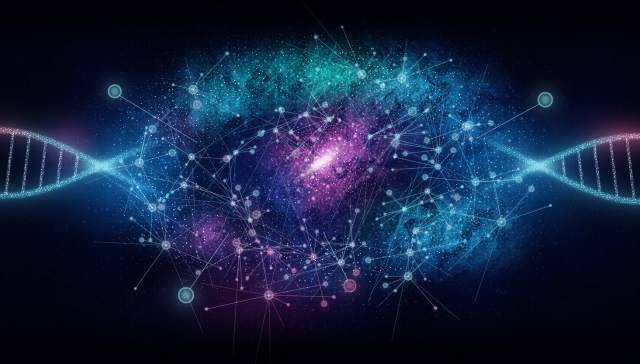
Write a Shadertoy shader that draws this background.

```glsl
vec2 hash2(vec2 p) {
    vec3 q = fract(vec3(p.xyx) * vec3(.1031, .1030, .0973));
    q += dot(q, q.yzx + 33.33);
    return fract((q.xx + q.yz) * q.zy);
}

float glow(vec2 p, vec2 center, vec2 size) {
    vec2 d = (p - center) / size;
    return exp(-dot(d, d));
}

// Layered, warped sines for the nebula
float clouds(vec2 p) {
    float sum = .5, amp = .3;
    for (int i = 0; i < 5; i++) {
        p = mat2(.8, .6, -.6, .8) * p * 1.9 + 1.3;
        sum += amp * sin(p.x + 1.6 * sin(p.y));
        amp *= .65;
    }
    return clamp(sum, 0., 1.2);
}

// Cell borders form a fine net, cell points shine
float web(vec2 p) {
    vec2 cell = floor(p), nearest = vec2(9.);
    for (int i = 0; i < 9; i++) {
        vec2 id = cell + vec2(i % 3, i / 3) - 1.;
        float d = length(id + hash2(id + 70.) - p);
        nearest = d < nearest.x ? vec2(d, nearest.x) : vec2(nearest.x, min(nearest.y, d));
    }
    return .6 * smoothstep(.16, 0., nearest.y - nearest.x) + smoothstep(.3, .05, nearest.x);
}

// One jittered spark per cell
float sparks(vec2 p, float scale) {
    p *= scale;
    vec2 id = floor(p);
    float d = length(fract(p) - mix(vec2(.25), vec2(.75), hash2(id + 150.)));
    float power = pow(hash2(id + 310.).x, 3.5);
    return power * (smoothstep(.17, 0., d) + .3 * smoothstep(.25, 0., d));
}

float thread(vec2 p, vec2 a, vec2 b) {
    vec2 ab = b - a;
    float t = clamp(dot(p - a, ab) / dot(ab, ab), 0., 1.);
    return smoothstep(.0026, 0., length(p - a - ab * t));
}

float bubble(vec2 p, vec2 center, float radius) {
    float d = length(p - center);
    return .7 * smoothstep(.004, 0., abs(d - radius)) + .5 * smoothstep(radius + .002, radius * .2, d)
         + .18 * exp(-d * d / (radius * radius * 4.));
}

// Mirrored double helix entering from both sides
vec3 helix(vec2 p) {
    float t = abs(p.x) - .6;
    float y = p.y - .044 + .03 * t * sign(p.x);
    float wave = .09 * sin(5.6 * t);
    float d = min(abs(y - wave), abs(y + wave)) / sqrt(1. + .25 * pow(cos(5.6 * t), 2.));
    float fade = smoothstep(-.2, .0, t);
    float grain = .3 + 1.4 * sparks(p, 130.) + .9 * web(p * 90.);
    vec3 tint = mix(vec3(.3, .8, .95), vec3(.9, .6, .75), smoothstep(.1, .28, t) * smoothstep(-.02, .08, y));
    vec3 col = tint * fade * (grain * smoothstep(.012, .002, d) + .4 * exp(-d * 45.));
    float rung = abs(fract((t + .12 * y) / .046) - .5) * .046;
    float inside = smoothstep(0., .008, abs(wave) - abs(y)) * smoothstep(.035, .07, t);
    col += vec3(.6, .7, .77) * inside * grain * smoothstep(.006, .001, rung);
    col += vec3(.45, .8, .9) * glow(vec2(t, y), vec2(0), vec2(.045, .016));
    return col + vec3(.02, .2, .4) * glow(vec2(t, y), vec2(-.04, -.02), vec2(.17, .12));
}

void mainImage(out vec4 fragColor, in vec2 fragCoord) {
    vec2 p = (fragCoord - .5 * iResolution.xy) / iResolution.y;
    float mist = clouds(p * 5.), detail = clouds(p * 19. + mist * 2.);
    float net = web(p * 58.);

    // Deep space and broad haze
    vec3 col = vec3(.006, .009, .05);
    col += vec3(.012, .045, .2) * glow(p, vec2(0, .02), vec2(.66, .33)) * (.5 + mist);
    col += vec3(.13, .01, .07) * glow(p, vec2(-.17, -.31), vec2(.19, .1));
    col += vec3(.25, .04, .1) * (glow(p, vec2(-.69, .1), vec2(.06)) + glow(p, vec2(.82, .12), vec2(.08, .05)));

    // Colored ring around a dark gap
    float r = length((p - vec2(0, .045)) / vec2(.46, .265));
    float ring = exp(-pow((r - 1.) / .26, 2.));
    vec3 hue = mix(vec3(.03, .27, .5), vec3(.02, .5, .48), glow(p, vec2(.02, .3), vec2(.25, .17)));
    hue = mix(hue, vec3(.15, .12, .35), glow(p, vec2(-.17, -.2), vec2(.22, .11)));
    col += hue * ring * (.2 + .75 * mist * detail + .4 * net);
    vec3 clumps = vec3(.08, .6, .75) * (glow(p, vec2(-.27, .22), vec2(.1, .07)) + glow(p, vec2(.29, -.12), vec2(.13, .07)));
    clumps += vec3(.05, .72, .64) * glow(p, vec2(.02, .285), vec2(.22, .06));
    clumps += vec3(.08, .42, .7) * (glow(p, vec2(.27, .23), vec2(.14, .08)) + glow(p, vec2(.42, -.14), vec2(.11, .08)));
    clumps += vec3(.5, .12, .36) * (glow(p, vec2(-.31, -.14), vec2(.07, .05)) + .7 * glow(p, vec2(-.4, .15), vec2(.06, .05)));
    col += clumps * (.1 + .75 * detail + .4 * net);

    // Tilted galaxy and bright core
    vec2 d = p - vec2(-.002, .05);
    vec2 g = vec2(dot(d, vec2(.81, .59)), dot(d, vec2(-.59, .81)));
    float disc = glow(g, vec2(.02, -.005), vec2(.17, .105));
    vec3 discHue = mix(vec3(.16, .35, .85), vec3(.88, .26, .72), smoothstep(-.13, -.02, g.x + abs(g.y) * .5));
    col += discHue * disc * (.1 + .75 * detail + .8 * net);
    col += vec3(1., .55, .85) * disc * (2. * sparks(p, 28.) + 2.4 * sparks(p, 55.) + 2.4 * sparks(p + 3., 95.));
    col += vec3(.8, .38, .75) * glow(g, vec2(0), vec2(.09, .03)) * (.4 + .8 * detail);
    col += vec3(2.4, 1.9, 1.9) * glow(g, vec2(.005, 0), vec2(.045, .01)) * (.7 + .4 * net);

    // Fans of threads ending in beads
    for (int i = 0; i < 165; i++) {
        float k = float(i);
        vec2 h = hash2(vec2(floor(k / 5.), 7.)), s = hash2(vec2(k, 23.));
        float turn = 6.283 * floor(k / 5.) * .618, spin = 6.283 * s.x;
        vec2 hub = vec2(cos(turn), sin(turn)) * vec2(.5, .3) * mix(.45, 1.1, h.y);
        vec2 arm = vec2(cos(spin), sin(spin) * .8) * mix(.03, .19, s.y), tip = hub + arm;
        float pink = step(.76, s.x) * .5 + .7 * glow(hub, vec2(-.14, -.22), vec2(.24, .13));
        vec3 tint = mix(vec3(.4, .76, .85), vec3(.95, .34, .55), min(pink, 1.));
        col += tint * (.36 * thread(p, hub, tip) + .2 * thread(p, hub, hub - arm.yx * 1.6));
        col += tint * .85 * bubble(p, tip, mix(.002, .01, pow(fract(s.y * 7.), 3.)));
        col += tint * .2 * bubble(p, hub, mix(.004, .011, h.y));
    }

    // Four large outer spheres with stems
    vec3 aqua = vec3(.5, 1., 1.);
    col += aqua * (bubble(p, vec2(-.564, .249), .017) + bubble(p, vec2(.619, .226), .019));
    col += aqua * bubble(p, vec2(-.368, -.311), .02) + vec3(.9, .4, .6) * bubble(p, vec2(.082, -.285), .016);
    col += vec3(.25, .4, .47) * (thread(p, vec2(-.55, .237), vec2(-.34, .11)) + thread(p, vec2(.602, .214), vec2(.43, .12))
         + thread(p, vec2(-.357, -.293), vec2(-.25, -.14)) + thread(p, vec2(.076, -.269), vec2(.01, -.14)));

    // Dust, densest along the ring
    float dust = .2 * glow(p, vec2(0), vec2(.65, .42)) + ring;
    col += mix(hue * 2., vec3(.6, .8, .9), .4) * dust * (sparks(p, 32.) + 1.6 * sparks(p + 5., 61.) + 1.8 * sparks(p + 9., 105.));

    col += helix(p);
    col *= 1. - .75 * smoothstep(.34, .5, abs(p.y));
    fragColor = vec4(1. - exp(-1.1 * col), 1.);
}
```
